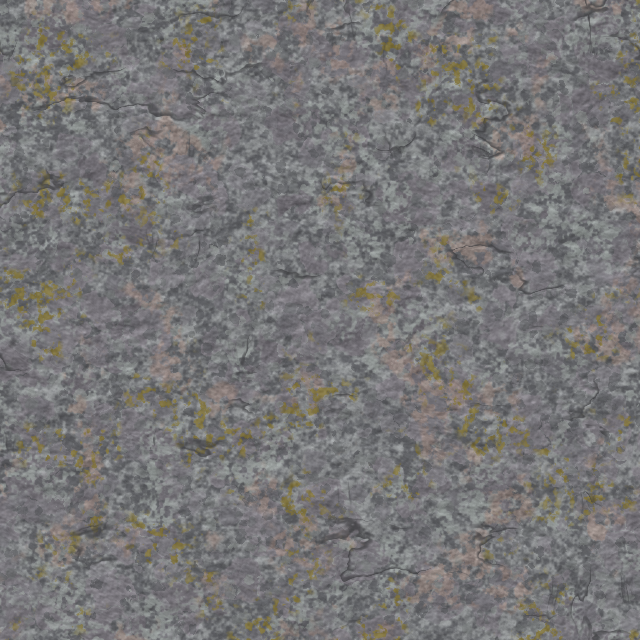
Write a WebGL 2 fragment shader that draws this texture.

```glsl
#version 300 es
precision highp float;
// Weathered grey rock face with lichen plates, yellow and pink crusts and short fissures.
uniform vec2 u_resolution;
out vec4 fragColor;

float hash(vec2 p) {
    vec3 q = fract(vec3(p.xyx) * 0.1031);
    q += dot(q, q.yzx + 33.33);
    return fract((q.x + q.y) * q.z);
}

float noise(vec2 p) {
    vec2 i = floor(p), f = fract(p);
    f = f * f * (3.0 - 2.0 * f);
    return mix(mix(hash(i), hash(i + vec2(1, 0)), f.x),
               mix(hash(i + vec2(0, 1)), hash(i + vec2(1, 1)), f.x), f.y);
}

float fbm(vec2 p) {
    float sum = 0.0, amp = 0.516;
    for (int i = 0; i < 5; i++) {
        sum += amp * noise(p);
        p = mat2(1.6, 1.2, -1.2, 1.6) * p + 17.3;
        amp *= 0.5;
    }
    return sum;
}

vec2 warp(vec2 p) {
    return vec2(fbm(p + 41.0), fbm(p + 87.0)) - 0.5;
}

// Overlapping ragged discs: x = coverage, y = tone, z = rim
vec3 plates(vec2 p, float cells, float density) {
    vec2 q = p * cells + 0.9 * warp(p * cells * 1.7);
    vec2 id = floor(q);
    vec3 plate = vec3(0.0);
    float topRank = -1.0;
    for (int y = -1; y <= 1; y++)
    for (int x = -1; x <= 1; x++) {
        vec2 cell = id + vec2(x, y);
        vec2 centre = cell + vec2(hash(cell + 3.7), hash(cell + 51.2));
        float inside = mix(0.25, 0.75, hash(cell + 19.4)) - length(q - centre);
        float rank = hash(cell + 77.1);
        if (hash(cell + 131.6) < density && inside > 0.0 && rank > topRank) {
            topRank = rank;
            float cover = smoothstep(0.0, 0.07, inside);
            plate = vec3(cover, hash(cell + 211.3), cover * (1.0 - smoothstep(0.06, 0.17, inside)));
        }
    }
    return plate;
}

float height(vec2 p) {
    vec2 q = p + 0.04 * warp(p * 8.0);
    return fbm(q * vec2(15.0, 24.0)) + 0.55 * fbm(q * vec2(60.0, 80.0) + 9.0);
}

// Shadow under a broken edge: sharp on one side, fading on the other
float fissure(vec2 p, vec2 stretch, float gateLow) {
    float side = fbm(p * stretch + 0.8 * warp(p * 9.0)) - 0.5;
    float gate = smoothstep(gateLow, gateLow + 0.2, noise(p * 13.0 + stretch));
    return gate * smoothstep(-0.01, 0.008, side) * (1.0 - smoothstep(0.005, 0.02 + 0.035 * gate, side));
}

void main() {
    vec2 p = gl_FragCoord.xy / min(u_resolution.x, u_resolution.y) + 2.0;
    float grain = 0.5 * noise(p * 250.0) + 0.5 * noise(p * 150.0 + 31.0);
    float mottle = fbm(p * 80.0 + 5.0);

    // Granular ground
    float paleness = 0.5 * grain + 0.55 * mottle + 0.25 * (fbm(p * 22.0) - 0.5);
    vec3 colour = mix(vec3(0.36, 0.365, 0.38), vec3(0.565, 0.575, 0.58), smoothstep(0.3, 0.75, paleness));

    // Mauve plates with pale rims, worn through in places
    vec3 broad = plates(p, 17.0, 0.75);
    float worn = smoothstep(0.37, 0.45, fbm(p * 38.0 + 63.0));
    vec3 mauve = vec3(0.457, 0.443, 0.468) + 0.055 * (broad.y - 0.5) + 0.035 * broad.z;
    colour = mix(colour, mauve + 0.11 * (grain - 0.5), 0.9 * broad.x * worn);

    // Smaller grey plates and round spots
    vec3 medium = plates(p + 5.0, 34.0, 0.33);
    vec3 grey = mix(vec3(0.41, 0.405, 0.428), vec3(0.5, 0.495, 0.515), medium.y) + 0.03 * medium.z;
    colour = mix(colour, grey + 0.1 * (grain - 0.5), 0.75 * medium.x);
    vec3 spot = plates(p + 9.0, 75.0, 0.2);
    colour = mix(colour, mix(vec3(0.35, 0.355, 0.37), vec3(0.54, 0.56, 0.55), spot.y * spot.y), 0.65 * spot.x);

    // Pale green-grey crust, broken into granules
    float crust = smoothstep(0.53, 0.66, fbm(p * 16.0 + 23.0)) * smoothstep(0.44, 0.6, 0.5 * grain + 0.5 * mottle);
    colour = mix(colour, vec3(0.56, 0.585, 0.575), 0.7 * crust);

    // Pink bare stone
    float pink = smoothstep(0.58, 0.68, fbm(p * vec2(15.0, 13.0) + 71.0)) * smoothstep(0.42, 0.58, mottle);
    colour = mix(colour, vec3(0.585, 0.51, 0.48) + 0.14 * (grain - 0.5), 0.65 * pink);

    // Relief lit from above
    float slope = height(p) - height(p + vec2(-0.0012, 0.003));
    colour *= 1.0 + clamp(1.1 * slope, -0.3, 0.22);

    // Yellow clusters of tiny flecks
    float cluster = smoothstep(0.52, 0.66, fbm(p * 13.0 + 113.0));
    float fleck = smoothstep(0.53, 0.66, 0.75 * fbm(p * 95.0 + 147.0) + 0.25 * grain);
    colour = mix(colour, vec3(0.49, 0.435, 0.2) + 0.16 * (grain - 0.5), 0.85 * cluster * fleck);

    // Fissures: mostly level, a few steep
    float shadow = max(fissure(p, vec2(7.0, 15.0), 0.6), fissure(p + 3.0, vec2(18.0, 7.0), 0.76));
    float lip = fissure(p + vec2(0.0, 0.005), vec2(7.0, 15.0), 0.6);
    colour *= 1.0 + 0.08 * lip * (1.0 - shadow);
    colour = mix(colour, vec3(0.23, 0.23, 0.24), 0.65 * shadow);

    fragColor = vec4(colour, 1.0);
}
```
